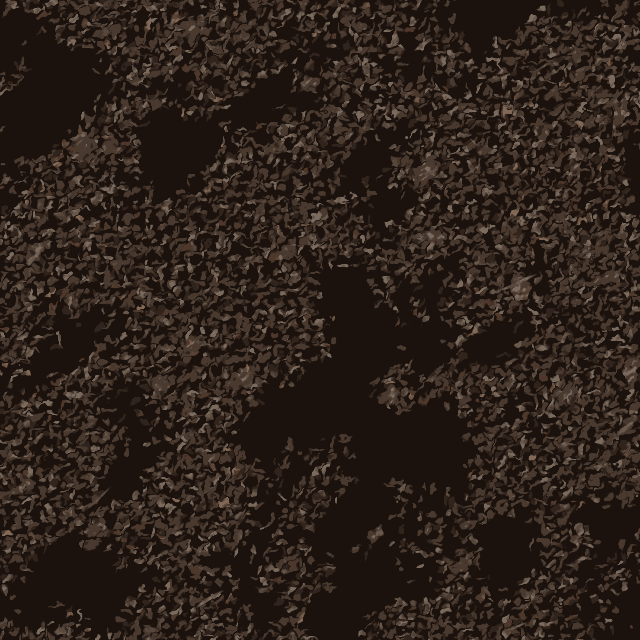
Give the GLSL for this texture, as a WebGL 1 fragment shader.

```glsl
precision highp float;

// Dark loose soil: ragged crumbs, a few mottled pebbles and thin straw fibres.
// Each layer scatters tilted ellipses with cellular noise in a warped domain,
// thins them by one shared clump map and paints them in flat, stepped tones.

uniform vec2 u_resolution;

const vec3 SOIL  = vec3(0.104, 0.069, 0.050);
const vec3 UMBER = vec3(0.19, 0.14, 0.11);
const vec3 BROWN = vec3(0.285, 0.225, 0.185);
const vec3 CLAY  = vec3(0.34, 0.28, 0.235);
const vec3 TAN   = vec3(0.41, 0.35, 0.30);
const vec3 STRAW = vec3(0.48, 0.42, 0.37);

float hash(vec2 p) {
  vec3 q = fract(p.xyx * 0.1031);
  q += dot(q, q.yzx + 33.33);
  return fract((q.x + q.y) * q.z);
}

float noise(vec2 p) {
  vec2 i = floor(p);
  vec2 f = fract(p);
  f = f * f * (3.0 - 2.0 * f);
  return mix(mix(hash(i), hash(i + vec2(1.0, 0.0)), f.x),
             mix(hash(i + vec2(0.0, 1.0)), hash(i + vec2(1.0, 1.0)), f.x), f.y);
}

// Offset that frays outlines
vec2 fray(vec2 p, float frequency, float amount) {
  vec2 q = p * frequency;
  return amount * (vec2(noise(q + 7.0), noise(q + 71.0)) - 0.5);
}

vec2 rotate(vec2 p, float angle) {
  float c = cos(angle);
  float s = sin(angle);
  return vec2(c * p.x + s * p.y, c * p.y - s * p.x);
}

// Crowded and bare patches, 0 to 1, slightly drawn out along the slope
float clump(vec2 p) {
  vec2 q = rotate(p, 0.6) * vec2(0.8, 1.15);
  float n = 0.5 * noise(q * 7.0 + 13.0) + 0.5 * noise(q * 17.0 + 29.0);
  return smoothstep(0.28, 0.56, n);
}

// Nearest scattered ellipse: x = signed distance, y = its random tone.
// Half lengths and half widths are ranges in cells; tilt is mean and spread.
vec2 scatter(vec2 p, float cells, vec2 lengths, vec2 widths, vec2 tilt,
             float keep, float seed) {
  vec2 home = floor(p * cells);
  vec2 nearest = vec2(1.0, 0.0);
  for (int y = -1; y <= 1; y++) {
    for (int x = -1; x <= 1; x++) {
      vec2 cell = home + vec2(float(x), float(y));
      vec2 id = cell + seed * 17.0;
      vec2 center = cell + 0.1 + 0.8 * vec2(hash(id + 3.1), hash(id + 11.7));
      if (hash(id + 23.9) < keep * clump(center / cells)) {
        float angle = tilt.x + tilt.y * (2.0 * hash(id + 37.3) - 1.0);
        vec2 radii = vec2(mix(lengths.x, lengths.y, hash(id + 41.9)),
                          mix(widths.x, widths.y, hash(id + 53.3)));
        vec2 q = rotate(p * cells - center, angle);
        float d = (length(q / radii) - 1.0) * radii.y / cells;
        if (d < nearest.x) nearest = vec2(d, hash(id + 67.1));
      }
    }
  }
  return nearest;
}

// Flat earth tones with narrow steps between them
vec3 earth(float tone) {
  vec3 color = mix(UMBER, BROWN, smoothstep(0.18, 0.22, tone));
  color = mix(color, CLAY, smoothstep(0.74, 0.77, tone));
  color = mix(color, TAN, smoothstep(0.85, 0.88, tone));
  return mix(color, STRAW, smoothstep(0.94, 0.97, tone));
}

float cover(float d) {
  float edge = max(0.0008, 0.5 / u_resolution.y);
  return 1.0 - smoothstep(-edge, edge, d);
}

void main() {
  vec2 p = gl_FragCoord.xy / min(u_resolution.x, u_resolution.y);
  vec2 ragged = p + fray(p, 90.0, 0.009) + fray(p, 200.0, 0.0055);
  float facet = noise(rotate(p, 0.7) * vec2(140.0, 210.0)) - 0.5;
  vec2 longs = vec2(0.22, 0.60);
  vec2 wides = vec2(0.13, 0.27);
  vec2 lean = vec2(0.65, 1.0);
  vec3 color = SOIL;

  // Dim crumbs sunk in shadow
  vec2 sunk = scatter(ragged, 60.0, longs, wides, lean, 0.65, 5.0);
  color = mix(color, earth(0.20 * sunk.y + 0.1 * facet), cover(sunk.x));

  // Pebbles and clods, mottled and darker toward the rim
  vec2 stone = scatter(ragged + fray(p, 45.0, 0.016), 14.0, vec2(0.16, 0.32),
                       vec2(0.10, 0.19), vec2(1.1, 0.9), 0.30, 9.0);
  float mottle = 0.38 + 0.25 * stone.y + 1.3 * facet - 18.0 * (stone.x + 0.005);
  color = mix(color, earth(mottle), cover(stone.x));

  // Two layers of lit crumbs
  for (int i = 0; i < 2; i++) {
    float layer = float(i);
    vec2 crumb = scatter(ragged, 58.0 + 11.0 * layer, longs, wides, lean,
                         0.92, 13.0 + 8.0 * layer);
    vec3 tint = earth(0.21 + 0.80 * crumb.y + 0.38 * facet);
    tint *= mix(vec3(1.0), vec3(1.06, 0.97, 0.91), step(0.95, fract(crumb.y * 19.0)));
    color = mix(color, tint, cover(crumb.x));
  }

  // Sparse straw fibres
  vec2 fibre = scatter(p + fray(p, 30.0, 0.004), 8.0, vec2(0.11, 0.24),
                       vec2(0.014, 0.026), vec2(0.8, 0.45), 0.30, 31.0);
  color = mix(color, earth(0.70 + 0.25 * fibre.y + 0.3 * facet), cover(fibre.x));

  gl_FragColor = vec4(color, 1.0);
}
```
